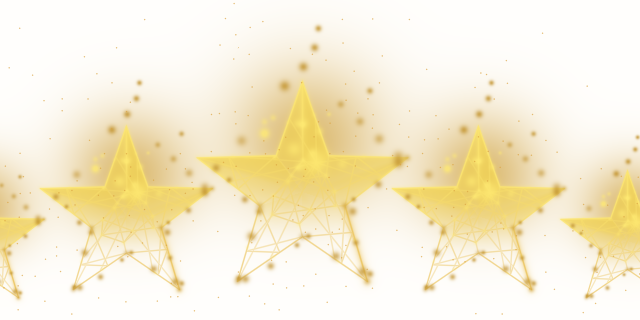
A WebGL 1 fragment shader for this background:

```glsl
precision highp float;
// Five golden wireframe stars in an arch, with warm haze, soft beads and fine dust on white.
uniform vec2 u_resolution;

const vec3 PAPER = vec3(1.0, 0.996, 0.988);
const vec3 HAZE = vec3(0.84, 0.69, 0.36);
const vec3 GOLD = vec3(0.94, 0.82, 0.34);
const vec3 WIRE = vec3(0.92, 0.76, 0.34);
const vec3 SPARK = vec3(1.0, 0.92, 0.45);
const vec3 BEAD = vec3(0.77, 0.59, 0.20);
const vec3 DUST = vec3(0.86, 0.64, 0.25);
const vec2 MAIN_CENTER = vec2(0.945, 0.40);
const float TIP_RADIUS = 0.345;
const float INNER_RADIUS = 0.14;
const vec2 HUB = vec2(0.044, 0.092);
const vec2 HAZE_CENTER = vec2(0.012, 0.155);
const float HAZE_SIZE = 0.235;
const float LINE_WIDTH = 0.0015;
const float DUST_CELL = 0.042;
const float PI = 3.14159;

float hash(vec2 p) {
  return fract(sin(dot(p, vec2(127.1, 311.7))) * 43758.5453);
}

// Star corners clockwise from the top; even indices are the tips.
vec2 corner(float i) {
  float a = i * PI / 5.0;
  return vec2(sin(a), cos(a)) * (mod(i, 2.0) < 0.5 ? TIP_RADIUS : INNER_RADIUS);
}

// Irregular ring of mesh nodes around the middle of the star.
vec2 meshNode(float i) {
  i = mod(i, 10.0);
  float a = (i + 0.7 * hash(vec2(i, 3.0))) * PI / 5.0;
  return vec2(sin(a), cos(a)) * mix(0.055, 0.125, hash(vec2(i, 8.0)));
}

float segmentDistance(vec2 p, vec2 a, vec2 b) {
  vec2 pa = p - a, ba = b - a;
  return length(pa - ba * clamp(dot(pa, ba) / dot(ba, ba), 0.0, 1.0));
}

// Fold one fifth of the plane: x runs along a tip, y across it.
vec2 foldStar(vec2 p) {
  float a = mod(atan(p.x, p.y) + PI / 5.0, PI * 0.4) - PI / 5.0;
  return length(p) * vec2(cos(a), sin(a));
}

float softDot(vec2 p, vec2 c, float r) {
  vec2 d = (p - c) / r;
  return exp(-dot(d, d));
}

float wire(vec2 p, vec2 a, vec2 b, float pixel) {
  return 1.0 - smoothstep(0.0, LINE_WIDTH + pixel, segmentDistance(p, a, b));
}

vec3 paintStar(vec3 col, vec2 p, float pixel) {
  float upper = smoothstep(-0.16, 0.12, p.y);

  // Faceted body, fading out toward the legs
  vec2 q = foldStar(p);
  vec2 inner = INNER_RADIUS * vec2(cos(PI / 5.0), sin(PI / 5.0));
  vec2 edge = inner - vec2(TIP_RADIUS, 0.0);
  float d = dot(vec2(q.x - TIP_RADIUS, abs(q.y)), normalize(vec2(edge.y, -edge.x)));
  float body = 1.0 - smoothstep(-pixel, pixel, d);
  float facet = 0.72 + 0.14 * smoothstep(-0.01, 0.01, q.y);
  col = mix(col, GOLD, body * upper * facet);
  float ridge = exp(-abs(q.y) / 0.009) * smoothstep(0.08, 0.2, p.y);
  col = mix(col, SPARK, body * ridge * 0.6);

  // Outline, spokes and mesh
  float lines = 0.0, rim = 0.0, beads = 0.0, nodes = 0.0;
  for (int k = 0; k < 10; k++) {
    float i = float(k);
    vec2 a = corner(i), b = corner(i + 1.0), n = meshNode(i);
    lines = max(lines, 0.8 * wire(p, a, b, pixel));
    rim = max(rim, exp(-segmentDistance(p, a, b) / 0.005));
    lines = max(lines, 0.45 * wire(p, HUB, mix(a, b, 0.5), pixel));
    lines = max(lines, 0.45 * wire(p, n, a, pixel));
    lines = max(lines, 0.6 * wire(p, n, meshNode(i + 1.0), pixel));
    lines = max(lines, 0.5 * wire(p, n, meshNode(i + 3.0), pixel));
    nodes += softDot(p, n, 0.008) + 0.6 * softDot(p, mix(a, b, 0.45), 0.007);
    // Cross braces in the four lower tips
    if (k > 0 && k < 9 && mod(i, 2.0) < 0.5) {
      vec2 c = corner(i - 1.0);
      vec2 left = mix(a, b, 0.4), right = mix(a, c, 0.65);
      lines = max(lines, 0.6 * wire(p, left, right, pixel));
      lines = max(lines, 0.6 * wire(p, right, b, pixel));
      lines = max(lines, 0.5 * wire(p, left, c, pixel));
    }
    // Beads strung along the lower edges
    if (k > 1 && k < 8) {
      for (int j = 0; j < 3; j++) {
        vec2 id = vec2(i, float(j));
        float t = (float(j) + 0.15 + 0.7 * hash(id)) / 3.0;
        vec2 drift = vec2(hash(id + 5.0), hash(id + 9.0)) - 0.5;
        beads += 0.7 * softDot(p, mix(a, b, t) * 1.03 + 0.03 * drift, mix(0.008, 0.016, hash(id + 2.0)));
      }
      beads += 0.4 * softDot(p, a, 0.011);
    }
  }
  col = mix(col, mix(WIRE, SPARK, upper * 0.8), lines * 0.8);
  col = mix(col, SPARK, rim * upper * 0.55);

  // Gilded right leg
  float leg = exp(-segmentDistance(p, corner(3.0), corner(4.0)) / 0.009);
  col = mix(col, WIRE, leg * 0.65);

  // Bead trail above the top tip and a second one beside the right shoulder
  for (int k = 0; k < 4; k++) {
    float i = float(k);
    beads += 0.8 * softDot(p, vec2(0.05 - 0.0117 * i * i, 0.511 - 0.06 * i), 0.010 + 0.002 * i);
    beads += 0.55 * softDot(p, vec2(0.12 + 0.06 * i, 0.274 - 0.054 * i), 0.011 + 0.002 * i);
  }
  beads += 0.7 * softDot(p, vec2(0.211, 0.316), 0.010) + 0.5 * softDot(p, vec2(-0.19, 0.16), 0.016);
  col = mix(col, BEAD, min(beads, 0.85));

  // Bright hubs and glints
  float glow = softDot(p, HUB, 0.036) + 0.8 * softDot(p, vec2(-0.026, 0.134), 0.022);
  for (int k = 0; k < 14; k++) {
    vec2 id = vec2(float(k), 21.0);
    vec2 c = vec2(0.26 * hash(id) - 0.13, 0.05 + 0.2 * hash(id + 4.0));
    glow += 0.6 * softDot(p, c, mix(0.006, 0.016, hash(id + 7.0)));
  }
  return mix(col, SPARK, min(glow + nodes * 0.5, 1.0) * 0.75);
}

void main() {
  vec2 uv = (gl_FragCoord.xy - 0.5 * u_resolution) / u_resolution.y + vec2(1.0, 0.5);
  float pixel = 1.0 / u_resolution.y;
  vec3 col = PAPER;
  float halo = 0.0;

  // Stars shrink and sink away from the middle
  for (int k = -2; k <= 2; k++) {
    float side = float(k), rank = abs(side);
    float size = 1.0 - 0.183 * rank;
    vec2 center = MAIN_CENTER + vec2(side * (0.592 - 0.042 * rank), -0.0765 * rank);
    vec2 p = (uv - center) / size;
    vec2 h = p - HAZE_CENTER;
    h.y *= h.y < 0.0 ? 1.15 : 1.0;
    col = mix(col, HAZE, 0.85 * softDot(h, vec2(0.0), HAZE_SIZE));
    halo = max(halo, softDot(p, vec2(0.0, 0.08), 0.42));
    if (length(p) < 0.62) col = paintStar(col, p, pixel / size);
  }

  // Fine dust, denser near the stars
  vec2 cell = floor(uv / DUST_CELL);
  vec2 spot = 0.2 + 0.6 * vec2(hash(cell), hash(cell + 17.0));
  float dist = length(fract(uv / DUST_CELL) - spot) * DUST_CELL;
  float dust = 1.0 - smoothstep(0.0, 0.001 + pixel, dist);
  col = mix(col, DUST, dust * 0.7 * step(hash(cell + 41.0), 0.45 * halo));

  gl_FragColor = vec4(col, 1.0);
}
```
